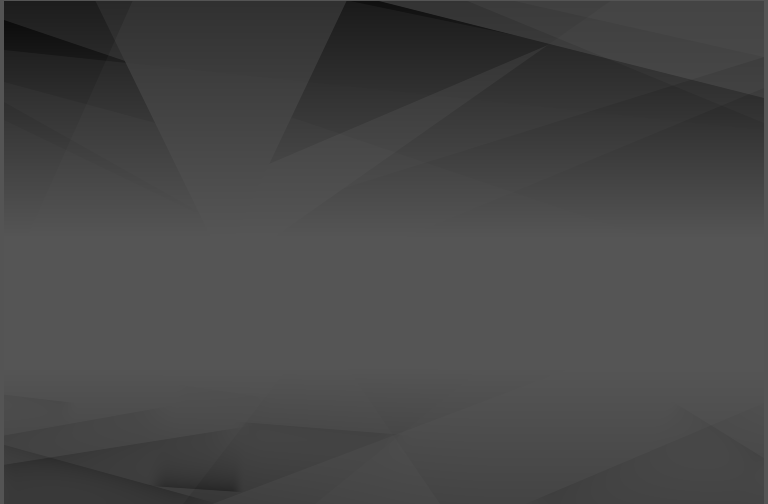
Write a WebGL 1 fragment shader that draws this background.

```glsl
precision highp float;
// Dark grey backdrop: overlapping translucent planes at the top and bottom
// that dissolve into a plain middle band. Straight edges split the canvas
// into facets whose darkness is summed, then faded vertically.
uniform vec2 u_resolution;

// Layout grid: 768 wide, 504 high, y pointing down.
const vec2 GRID = vec2(768.0, 504.0);

// Signed distance to the line a-b: positive below it when a is on the left,
// positive to its right when a is the lower end.
float lineDistance(vec2 p, vec2 a, vec2 b) {
  vec2 dir = normalize(b - a);
  return dir.x * (p.y - a.y) - dir.y * (p.x - a.x);
}

// Smooth half plane on the positive side of a line.
float side(vec2 p, vec2 a, vec2 b) {
  float pixel = GRID.y / u_resolution.y;
  return smoothstep(-0.6 * pixel, 0.6 * pixel, lineDistance(p, a, b));
}

// Fold that is darkest along the segment a-b and softens away from it.
float crease(vec2 p, vec2 a, vec2 b, float reach) {
  float along = dot(p - a, b - a) / dot(b - a, b - a);
  float ends = smoothstep(-0.05, 0.1, along) * (1.0 - smoothstep(0.8, 1.05, along));
  float away = max(lineDistance(p, a, b), 0.0);
  return side(p, a, b) * exp(-away / reach) * ends;
}

float upperDepth(vec2 p) {
  // Broad beam falling from the upper left
  float beamLeft = side(p, vec2(205, 225), vec2(95, 0));
  float beamRight = side(p, vec2(245, 215), vec2(347, 0));
  float beam = beamLeft * (1.0 - beamRight);
  float longFold = side(p, vec2(4, 20), vec2(580, 215));
  float depth = 0.235 - 0.09 * beam;
  depth += 0.03 * (1.0 - side(p, vec2(75, 130), vec2(133, 0)));

  // Dark left corner and its shallow folds
  float corner = 1.0 - beamLeft;
  depth += corner * mix(-0.04, 0.05, longFold);
  depth -= (0.04 * corner + 0.008) * side(p, vec2(4, 50), vec2(430, 95));
  depth -= 0.03 * corner * side(p, vec2(4, 82), vec2(200, 135));
  depth += 0.03 * corner * side(p, vec2(4, 102), vec2(205, 215));
  depth -= 0.025 * corner * side(p, vec2(4, 120), vec2(190, 210));
  depth -= 0.025 * beamRight * longFold;

  // Pale bands sloping down to the right
  float bandTop = side(p, vec2(375, 0), vec2(764, 98));
  depth -= 0.10 * (1.0 - bandTop);
  depth -= 0.03 * (1.0 - side(p, vec2(465, 0), vec2(764, 123)));
  depth -= 0.02 * (1.0 - side(p, vec2(510, 0), vec2(764, 57)));
  depth += 0.04 * bandTop * (1.0 - side(p, vec2(345, 0), vec2(480, 28)));

  // Pale wedge rising to the right, with darker planes beyond it
  float wedgeEdge = side(p, vec2(270, 240), vec2(612, 0));
  float wedge = side(p, vec2(290, 155), vec2(555, 42)) * (1.0 - wedgeEdge);
  depth -= 0.07 * wedge * beamRight;
  float upperPlane = side(p, vec2(290, 205), vec2(764, 57));
  float lowerPlane = side(p, vec2(470, 210), vec2(764, 88));
  depth += wedgeEdge * (0.035 * upperPlane + 0.035 * lowerPlane - 0.015);
  return depth;
}

float lowerDepth(vec2 p) {
  float depth = mix(0.10, 0.075, smoothstep(150.0, 500.0, p.x));
  // Folds on the left
  depth += 0.09 * crease(p, vec2(-10, 393), vec2(75, 403), 10.0);
  depth += 0.06 * crease(p, vec2(-10, 438), vec2(170, 406), 18.0);
  depth += 0.07 * crease(p, vec2(-10, 467), vec2(250, 426), 22.0);
  depth += 0.06 * crease(p, vec2(-10, 441), vec2(215, 503), 14.0);
  depth += 0.06 * crease(p, vec2(240, 422), vec2(405, 435), 12.0);
  depth += 0.03 * crease(p, vec2(180, 385), vec2(270, 398), 10.0);
  // Dark fold meeting the lower edge, with paler planes to its right
  depth += 0.08 * crease(p, vec2(240, 492), vec2(150, 486), 16.0);
  depth += 0.02 * side(p, vec2(190, 495), vec2(240, 430));
  depth -= 0.03 * side(p, vec2(215, 503), vec2(400, 433));
  depth -= 0.01 * side(p, vec2(315, 504), vec2(400, 435));
  depth += 0.015 * side(p, vec2(440, 504), vec2(410, 460));
  // Crossing folds on the right
  depth += 0.03 * crease(p, vec2(530, 502), vec2(790, 392), 22.0);
  depth += 0.04 * crease(p, vec2(675, 403), vec2(775, 465), 15.0);
  return depth;
}

void main() {
  vec2 uv = gl_FragCoord.xy / u_resolution;
  vec2 p = vec2(uv.x, 1.0 - uv.y) * GRID;

  // Facets fade out toward the plain middle
  float upperFade = clamp(1.0 - p.y / 240.0, 0.0, 1.0);
  float lowerFade = clamp((p.y - 365.0) / 139.0, 0.0, 1.0);
  float grey = 0.335 - upperFade * upperDepth(p) - lowerFade * lowerDepth(p);

  // Thin pale border at the sides and top
  float inset = min(min(p.x - 4.0, 764.0 - p.x), p.y - 1.0);
  float pixel = GRID.y / u_resolution.y;
  grey = mix(0.33, grey, smoothstep(-0.5 * pixel, 0.5 * pixel, inset));

  gl_FragColor = vec4(vec3(clamp(grey, 0.0, 1.0)), 1.0);
}
```
